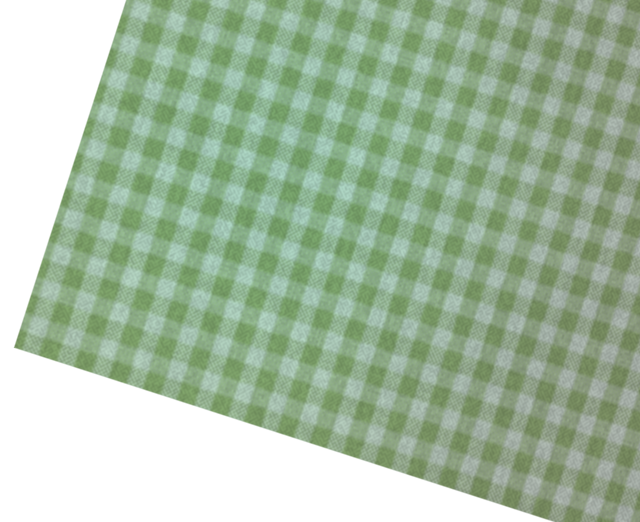
Reproduce this texture procedurally as a Shadertoy shader.

```glsl
// A sheet of green gingham cloth lying tilted on a white ground.
// Two families of dyed bands cross in sheet coordinates; fine grainy
// threads, a faint plain weave and a broad colour cast are laid over them.

// Lengths are in canvas heights, origin at the lower left.
const vec2  CORNER = vec2(0.027, 0.334);      // lower left corner of the sheet
const float TILT = 0.312;                     // clockwise turn, radians
const vec2  CELLS_PER_UNIT = vec2(14.03, 13.8);
const vec2  FORESHORTENING = vec2(1.0, 0.5);  // checks shrink with distance
const vec2  PALE_CENTRE = vec2(0.456, 0.736); // phase of the undyed bands
const float PALE_HALF_WIDTH = 0.24;           // in cells
const float BAND_SOFTNESS = 0.07;
const float BAND_WANDER = 0.03;
const float THREADS_PER_CELL = 16.0;
const float WARP_SHARE = 0.57;                // upright bands show more
const float WEAVE_CONTRAST = 0.09;
const float WARP_SHADE = 0.07;
const float WEFT_SHADE = 0.04;
const float PORE_SHADE = 0.03;
const float GRAIN = 0.10;
const float PATCHES = 0.03;

const vec3 GROUND = vec3(1.0);
const vec3 PALE = vec3(0.660, 0.750, 0.700);
const vec3 DYED = vec3(0.470, 0.590, 0.395);
const vec3 CORE_CAST = vec3(0.96, 1.05, 1.03);
const vec3 LEFT_CAST = vec3(1.03, 1.01, 0.98);
const vec3 RIGHT_CAST = vec3(0.97, 0.895, 0.92);
const vec2  CORE_CENTRE = vec2(0.53, 0.68);
const float CORE_RADIUS = 0.45;

float hash(vec2 p) {
    return fract(sin(dot(p, vec2(127.1, 311.7))) * 43758.5453);
}

float noise(vec2 p) {
    vec2 i = floor(p), f = fract(p);
    f = f * f * (3.0 - 2.0 * f);
    return mix(mix(hash(i), hash(i + vec2(1, 0)), f.x),
               mix(hash(i + vec2(0, 1)), hash(i + vec2(1, 1)), f.x), f.y);
}

// Dye of the crossing bands: 0 on pale threads, 1 on dyed ones.
vec2 bandDye(vec2 cell) {
    vec2 fromPale = abs(fract(cell - PALE_CENTRE + 0.5) - 0.5);
    return smoothstep(PALE_HALF_WIDTH - BAND_SOFTNESS,
                      PALE_HALF_WIDTH + BAND_SOFTNESS, fromPale);
}

// Broad cast: cool in the core, warm to the left, dull to the right.
vec3 colourCast(vec2 p) {
    vec2 d = (p - CORE_CENTRE) / CORE_RADIUS;
    vec3 outer = mix(LEFT_CAST, RIGHT_CAST, smoothstep(0.3, 1.1, p.x - 0.2 * p.y));
    return mix(outer, CORE_CAST, exp(-dot(d, d)));
}

vec3 cloth(vec2 cell, vec2 p) {
    // Plain weave, faded out where it is too fine to resolve.
    vec2 thread = cell * THREADS_PER_CELL;
    vec2 wave = sin(3.14159265 * thread);
    vec2 detail = 1.0 - smoothstep(0.6, 1.4, fwidth(thread));
    float weave = min(detail.x, detail.y) * wave.x * wave.y;

    // Slight wander keeps the band borders from being ruled lines.
    vec2 wander = vec2(noise(vec2(3.0, 8.0) * cell),
                       noise(vec2(8.0, 3.0) * cell + 37.0));
    vec2 dye = bandDye(cell + BAND_WANDER * (wander - 0.5));
    float dyed = mix(dye.y, dye.x, WARP_SHARE + WEAVE_CONTRAST * weave);
    vec3 colour = mix(PALE, DYED, dyed);

    // Short slubs, dark pores between threads, grain and patchy dye.
    float warp = noise(vec2(thread.x, 5.0 * cell.y)) - 0.5;
    float weft = noise(vec2(5.0 * cell.x, thread.y) + 71.0) - 0.5;
    float shade = WARP_SHADE * warp + WEFT_SHADE * weft + PORE_SHADE * weave;
    shade += GRAIN * (noise(thread + 13.0) - 0.5);
    shade += PATCHES * (noise(cell * 0.7) - 0.5);
    return colour * (1.0 + shade) * colourCast(p);
}

void mainImage(out vec4 fragColor, in vec2 fragCoord) {
    float pixel = 1.0 / iResolution.y;
    vec2 p = fragCoord * pixel;

    // Sheet coordinates along its two visible edges.
    vec2 d = p - CORNER;
    float c = cos(TILT), s = sin(TILT);
    vec2 sheet = vec2(c * d.x - s * d.y, s * d.x + c * d.y);
    vec2 cell = sheet * (CELLS_PER_UNIT + FORESHORTENING * sheet);

    float inside = smoothstep(-pixel, pixel, min(sheet.x, sheet.y));
    vec3 colour = mix(GROUND, cloth(cell, p), inside);
    fragColor = vec4(clamp(colour, 0.0, 1.0), 1.0);
}
```
